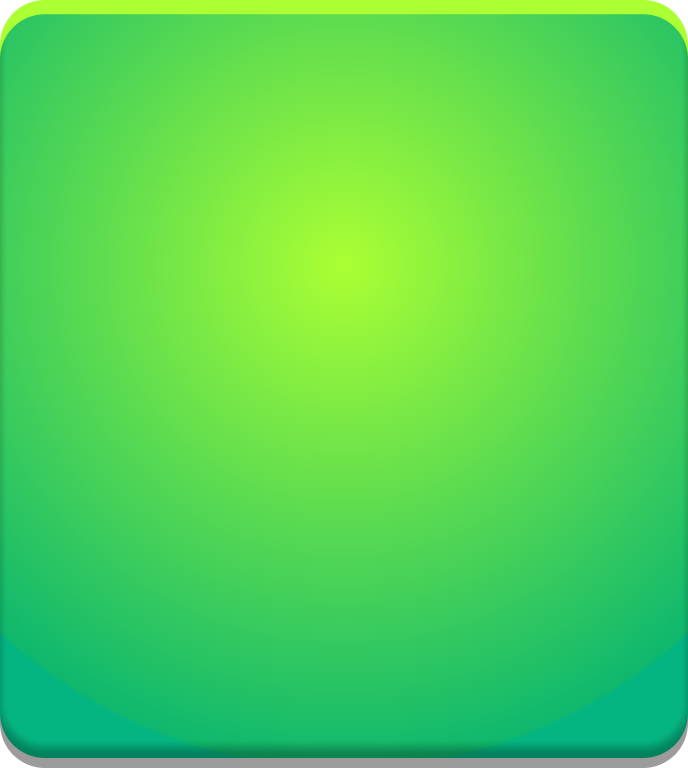
This background is drawn by a WebGL 1 fragment shader. Its source:

```glsl
precision highp float;

uniform vec2 u_resolution;

// Signed distance to a rounded box centred on the origin
float roundedBox(vec2 p, vec2 halfSize, float radius) {
  vec2 q = abs(p) - halfSize + radius;
  return length(max(q, 0.0)) + min(max(q.x, q.y), 0.0) - radius;
}

// Antialiased coverage of a distance field
float cover(float d) {
  return clamp(0.5 - d * u_resolution.y, 0.0, 1.0);
}

void main() {
  // Canvas height is one unit, x is centred
  vec2 p = gl_FragCoord.xy / u_resolution.y;
  float halfWidth = 0.5 * u_resolution.x / u_resolution.y;
  p.x -= halfWidth;

  vec2 halfSize = vec2(halfWidth, 0.4935);
  vec2 panel = p - vec2(0.0, 0.5065);
  float radius = 0.0585;

  vec3 white = vec3(1.0);
  vec3 gray = vec3(0.61);
  vec3 lime = vec3(0.67, 1.0, 0.20);
  vec3 green = vec3(0.055, 0.72, 0.43);
  vec3 teal = vec3(0.02, 0.71, 0.506);

  // Radial glow on a teal base
  float glow = length(p - vec2(0.0, 0.655)) / 0.655;
  vec3 face = mix(lime, green, min(glow, 1.0));
  face = mix(teal, face, cover((glow - 1.0) * 0.655));

  // Soft inner shade along the sides and bottom
  float shade = roundedBox(panel - vec2(0.0, 0.0145), halfSize, radius);
  face *= 1.0 - 0.28 * smoothstep(-0.0105, 0.0105, shade);

  // Bright upper rim
  float rim = roundedBox(panel + vec2(0.0, 0.0185), halfSize, radius);
  face = mix(lime, face, cover(rim));

  // Drop shadow, then the panel
  float drop = roundedBox(panel + vec2(0.0, 0.013), halfSize, radius);
  vec3 color = mix(white, gray, cover(drop));
  color = mix(color, face, cover(roundedBox(panel, halfSize, radius)));

  gl_FragColor = vec4(color, 1.0);
}
```
